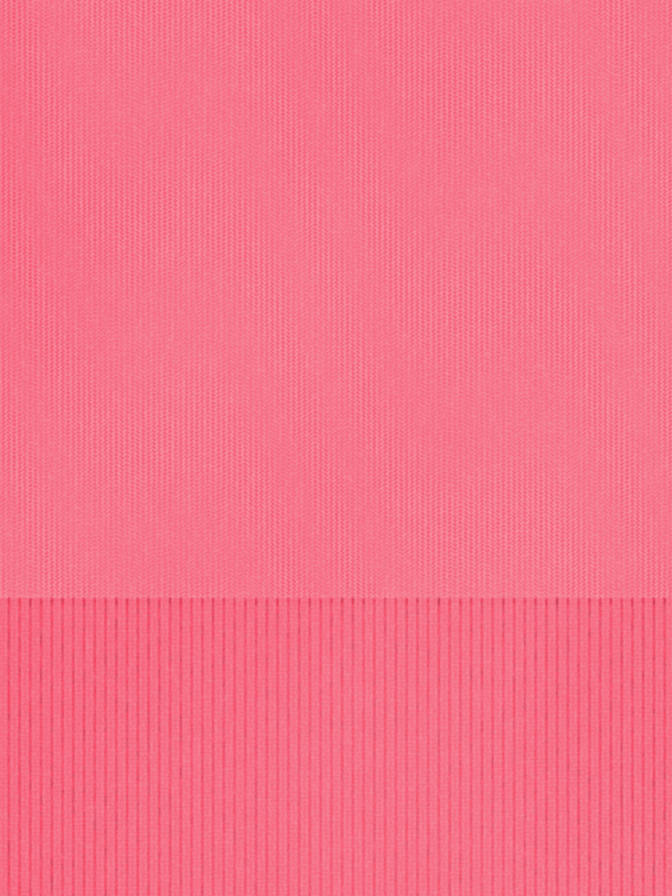
Write a Shadertoy shader that draws this texture.

```glsl
#define RIBS 62.5
#define RIB_PHASE 0.82
#define ROWS 165.0
#define SEAM_Y 0.4435
#define BODY_TONE 0.63
#define HEM_TONE 0.47
#define COLUMN_DEPTH 0.25
#define FIBRE 0.36
#define DEEP_PINK vec3(0.965, 0.345, 0.445)
#define PALE_PINK vec3(0.965, 0.535, 0.605)

const float TAU = 6.2831853;

vec2 hash2(vec2 p) {
    vec3 q = fract(vec3(p.xyx) * vec3(0.1031, 0.103, 0.0973));
    q += dot(q, q.yzx + 33.33);
    return fract((q.xx + q.yz) * q.zy);
}

// Distance to the nearest scattered cell point
float cellular(vec2 p) {
    vec2 cell = floor(p), f = fract(p);
    float nearest = 2.0;
    for (int j = -1; j <= 1; j++)
        for (int i = -1; i <= 1; i++) {
            vec2 o = vec2(i, j);
            nearest = min(nearest, length(o + hash2(cell + o) - f));
        }
    return nearest;
}

// Cosine that fades out when too fine for the pixel grid
float wave(float x, float pixel) {
    return cos(TAU * x) * (1.0 - smoothstep(0.45, 0.85, pixel));
}

// Broad, soft unevenness of the cloth
float drape(vec2 p) {
    return 0.5 * sin(p.x * 9.0 + 1.4 * sin(p.y * 5.0))
         + 0.3 * sin(p.y * 11.0 - p.x * 6.0 + 1.0)
         + 0.2 * sin(p.x * 27.0 + 2.0 * sin(p.y * 9.0));
}

float bodyTone(vec2 p, float pixel) {
    float column = 2.0 * (p.x * RIBS - RIB_PHASE);
    // Every column of loops starts at its own height and leans its own way
    vec2 own = hash2(vec2(floor(column), 7.0));
    float row = p.y * ROWS + own.x;
    float side = own.y < 0.5 ? -1.0 : 1.0;
    float lean = 0.12 * wave(row, ROWS * pixel);
    float depth = COLUMN_DEPTH * (0.8 + 0.4 * sin(p.y * 19.0 + p.x * 31.0 + 3.0 * sin(p.x * 13.0)));
    float tone = BODY_TONE - depth * wave(column + lean, 2.0 * RIBS * pixel);
    tone += 0.07 * wave(row + 0.4 * side * fract(column), ROWS * pixel);
    // Paler at right of centre, deeper toward the upper left edge
    vec2 d = p - vec2(0.7, 0.8);
    tone += 0.08 * exp(-dot(d, d) * 5.0);
    return tone - 0.12 * exp(-p.x * 9.0) * smoothstep(0.4, 1.2, p.y);
}

float hemTone(vec2 p, float pixel, out float groove) {
    float rib = p.x * RIBS - RIB_PHASE;
    float soft = RIBS * pixel;
    float fromGroove = abs(fract(rib + 0.5) - 0.5);
    groove = 1.0 - smoothstep(0.03, 0.1 + soft, fromGroove);
    // Ribs flatten out in the lower middle
    vec2 d = (p - vec2(0.54, 0.08)) / vec2(0.27, 0.32);
    float flatness = exp(-dot(d, d));
    // Each groove opens and closes along its length
    float patchy = cellular(vec2(floor(rib + 0.5) * 0.7, p.y * 40.0));
    groove *= (1.0 - 0.5 * flatness) * mix(0.55, 1.3, smoothstep(0.15, 0.75, patchy));
    float tone = HEM_TONE + 0.12 * flatness - 0.13 * exp(-p.x * 5.0);
    tone -= 0.13 * wave(rib, soft);
    tone -= 0.14 * wave(2.0 * rib, 2.0 * soft);
    tone += 0.05 * wave(p.y * ROWS + hash2(vec2(floor(rib), 5.0)).x, ROWS * pixel);
    return tone - 0.25 * groove;
}

void mainImage(out vec4 fragColor, in vec2 fragCoord) {
    vec2 p = fragCoord / iResolution.x;
    float pixel = 1.0 / iResolution.x;

    // Plain knit above, ribbed hem below
    float groove;
    float hem = hemTone(p, pixel, groove);
    float inHem = 1.0 - smoothstep(-pixel, pixel, p.y - SEAM_Y);
    float tone = mix(bodyTone(p, pixel), hem, inHem);

    // Pale fold over the seam and dark rib ends just below it
    float above = (p.y - SEAM_Y - 0.003) / 0.003;
    float below = (p.y - SEAM_Y + 0.005) / 0.005;
    tone += 0.12 * exp(-above * above);
    float ends = exp(-below * below) * groove;
    tone -= 0.06 * exp(-below * below) + 0.35 * ends;

    // Cloth unevenness, yarn fibres and streaks along the columns
    tone += 0.05 * drape(p);
    tone += FIBRE * (cellular(p * vec2(230.0, 175.0)) - 0.48);
    tone += 0.16 * (cellular(p * vec2(125.0, 24.0)) - 0.48);

    vec3 colour = mix(DEEP_PINK, PALE_PINK, clamp(tone, -0.3, 1.2));
    // Greyed glints of shadow scattered along the grooves
    float shade = smoothstep(0.35, 0.75, cellular(p * vec2(RIBS, 90.0)));
    colour *= 1.0 - vec3(0.08, 0.0, 0.02) * groove * shade * inHem;
    colour *= 1.0 - 0.06 * ends;
    fragColor = vec4(colour, 1.0);
}
```
